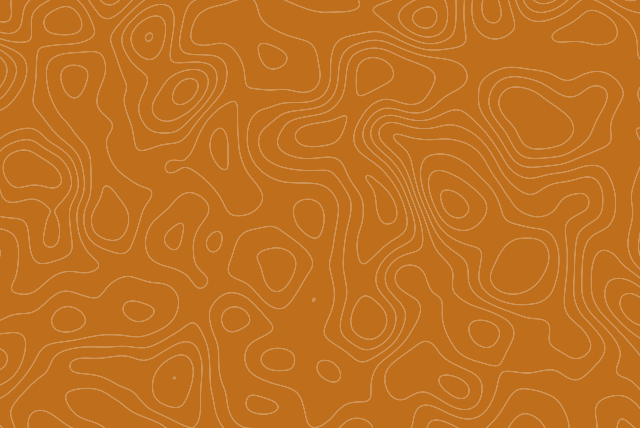
Give the GLSL for this pattern, as a Shadertoy shader.

```glsl
// Topographic contour lines: thin pale isolines on a flat ochre ground.
// The height field is layered cellular noise (smooth bumps at jittered cell
// points); its exact gradient turns level offsets into even line widths.

const vec3 GROUND = vec3(0.749, 0.435, 0.106);
const vec3 LINE = vec3(0.95, 0.91, 0.86);
const float CELLS = 5.6;          // coarsest cells per canvas height
const float DETAIL_SCALE = 1.3;   // frequency step between layers
const float DETAIL_GAIN = 0.7;    // height step between layers
const int LAYERS = 3;
const float LEVELS = 2.8;         // contour levels per unit of height
const float LINE_WIDTH = 0.00105; // in canvas heights
const float FILTER_PIXELS = 1.45; // width of the edge smoothing
const float MIN_SLOPE = 0.6;      // keeps lines thin near summits
const mat2 TURN = mat2(0.8, 0.6, -0.6, 0.8);  // rotation between layers

vec3 hash32(vec2 p) {
    vec3 q = fract(vec3(p.xyx) * vec3(0.1031, 0.1030, 0.0973));
    q += dot(q, q.yxz + 33.33);
    return fract((q.xxy + q.yzz) * q.zyx);
}

// Sum of signed bumps, one per cell: x = height, yz = gradient.
vec3 bumpNoise(vec2 p) {
    vec2 cell = floor(p);
    vec3 sum = vec3(0.0);
    for (int y = -1; y <= 1; y++) {
        for (int x = -1; x <= 1; x++) {
            vec2 id = cell + vec2(x, y);
            vec3 rnd = hash32(id + 71.0);
            vec2 offset = p - id - rnd.xy;
            float falloff = max(1.0 - dot(offset, offset), 0.0);
            float amplitude = 2.0 * rnd.z - 1.0;
            float square = falloff * falloff;
            sum += amplitude * square * vec3(falloff, -6.0 * offset);
        }
    }
    return sum;
}

// Layered terrain: x = height, yz = gradient per canvas height.
vec3 terrain(vec2 p) {
    vec3 sum = vec3(0.0);
    mat2 toLayer = mat2(CELLS);
    float gain = 1.0;
    for (int i = 0; i < LAYERS; i++) {
        vec3 n = bumpNoise(toLayer * p + 17.3 * float(i));
        sum += gain * vec3(n.x, n.yz * toLayer);
        toLayer = DETAIL_SCALE * TURN * toLayer;
        gain *= DETAIL_GAIN;
    }
    return sum;
}

// Share of a filter window, centred at distance d, covered by the line.
float lineCoverage(float d, float window) {
    float halfLine = 0.5 * LINE_WIDTH;
    float upper = min(d + 0.5 * window, halfLine);
    float lower = max(d - 0.5 * window, -halfLine);
    return clamp((upper - lower) / window, 0.0, 1.0);
}

void mainImage(out vec4 fragColor, in vec2 fragCoord) {
    vec2 p = fragCoord / iResolution.y;
    vec3 land = terrain(p);

    // Distance to the nearest contour level
    float levelOffset = abs(fract(land.x * LEVELS) - 0.5) / LEVELS;
    float slope = max(length(land.yz), MIN_SLOPE);
    float coverage = lineCoverage(levelOffset / slope, FILTER_PIXELS / iResolution.y);

    fragColor = vec4(mix(GROUND, LINE, coverage), 1.0);
}
```
